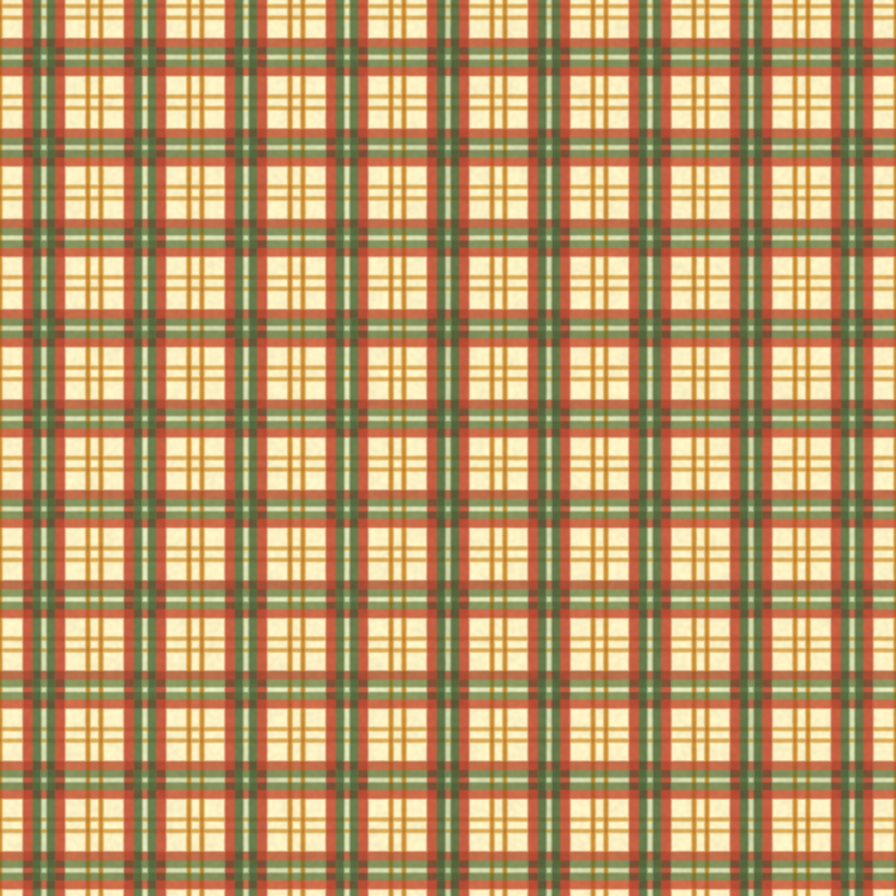
This pattern is drawn by a three.js fragment shader. Its source:

```glsl
// Soft woven plaid: red-edged green bands with pale centre lines and paired gold threads on cream.
varying vec2 vUv;

float hash(vec2 p) {
  return fract(sin(dot(p, vec2(127.1, 311.7))) * 43758.55);
}

float cornerSlope(vec2 corner, vec2 offset) {
  float angle = 6.28318 * hash(corner);
  return dot(vec2(cos(angle), sin(angle)), offset);
}

float gradientNoise(vec2 p) {
  vec2 i = floor(p), f = fract(p);
  vec2 u = f * f * f * (f * (f * 6.0 - 15.0) + 10.0);
  vec2 e = vec2(1.0, 0.0);
  return mix(mix(cornerSlope(i, f), cornerSlope(i + e.xy, f - e.xy), u.x),
             mix(cornerSlope(i + e.yx, f - e.yx), cornerSlope(i + e.xx, f - e.xx), u.x), u.y);
}

// Coverage of a stripe, from its distance to the centre line
float stripe(float dist, float halfWidth, float soft) {
  return 1.0 - smoothstep(halfWidth - soft, halfWidth + soft, dist);
}

// One thread direction; t is measured in repeats, with a green band at each integer
vec3 threads(float t, vec3 red, vec3 green, vec3 gold, float sideFade) {
  float soft = max(0.019, fwidth(t));
  float across = fract(t + 0.5) - 0.5;
  float d = abs(across);
  float variation = hash(vec2(floor(t + 0.5), sideFade * 10.0));

  vec3 color = vec3(0.995, 0.965, 0.83);
  color = mix(color, gold, stripe(abs(d - 0.436), 0.024, soft));

  // The red edge on one side is browner, by an amount that varies per repeat
  float fade = sideFade * (0.4 + variation) * smoothstep(0.0, 0.12, across);
  color = mix(color, mix(red, vec3(0.62, 0.46, 0.33), fade), stripe(d, 0.211, soft));
  color = mix(color, green * (0.96 + 0.08 * variation), stripe(d, 0.11, soft));
  return mix(color, vec3(0.91, 0.94, 0.81), (0.8 + 0.2 * variation) * stripe(d, 0.026, soft));
}

void main() {
  vec2 t = vec2((vUv.x - 0.5) * 8.87, (vUv.y - 0.0286) * 9.916);

  vec3 warp = threads(t.x, vec3(0.78, 0.38, 0.28), vec3(0.41, 0.49, 0.32),
                      vec3(0.80, 0.56, 0.22), 0.0);
  vec3 weft = threads(t.y, vec3(0.81, 0.43, 0.31), vec3(0.53, 0.59, 0.40),
                      vec3(0.86, 0.68, 0.37), 0.35);

  // Crossing threads darken each other, partly as layers and partly as a weave
  vec3 cloth = mix(min(warp, weft), warp * weft, 0.4);

  // Fine uneven dye
  cloth *= 1.0 + 0.045 * gradientNoise(vUv * 150.0) + 0.03 * gradientNoise(vUv * 45.0 + 17.0);
  gl_FragColor = vec4(cloth, 1.0);
}
```
